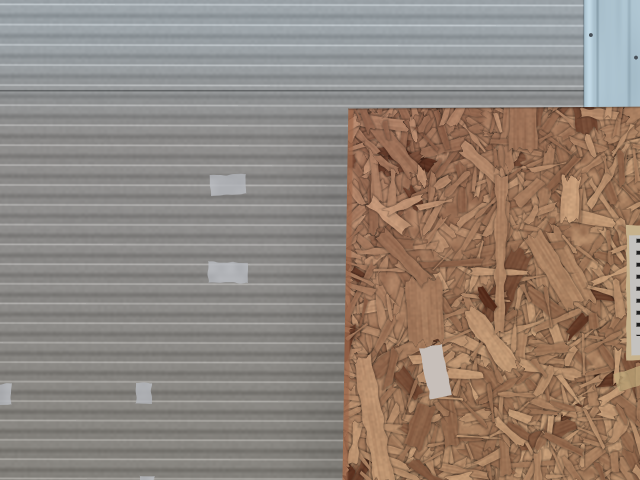
Write a Shadertoy shader that draws this texture.

```glsl
#define RIB_COUNT 23.95
#define RIB_START .7812
#define RIB_SHADE .085
#define RIB_GLINT .13
#define STRAND_LAYERS 9
#define STRAND_SPREAD 2.5
#define WOOD_DARK vec3(.32, .16, .1)
#define WOOD_LIGHT vec3(.8, .635, .5)
#define WALL_TOP vec3(.62, .65, .67)
#define WALL_LOW vec3(.535, .525, .505)
#define TAPE_COLOR vec3(.71, .72, .74)

vec4 hash4(vec2 p) {
  vec4 q = fract(p.xyxy * vec4(.1031, .103, .0973, .1099));
  q += dot(q, q.wzxy + 33.33);
  return fract((q.xxyz + q.yzzw) * q.zywx);
}

float noise(vec2 p) {
  vec2 i = floor(p), f = fract(p), e = vec2(0, 1);
  f = f * f * (3. - 2. * f);
  return mix(mix(hash4(i).x, hash4(i + e.yx).x, f.x),
             mix(hash4(i + e).x, hash4(i + 1.).x, f.x), f.y);
}

float cover(float d) { return clamp(.5 - d * iResolution.y, 0., 1.); }

float band(float x, float center, float width) {
  return 1. - smoothstep(0., width, abs(x - center));
}

float slab(vec2 p, vec2 center, vec2 halfSize, float slant) {
  vec2 r = p - center;
  vec2 e = abs(r + slant * vec2(r.y, -r.x)) - halfSize;
  return max(e.x, e.y);
}

vec3 wood(float tone) { return mix(WOOD_DARK, WOOD_LIGHT, tone); }

// One chip between two ends, with ragged edges, grain and contact shadow
void layStrand(inout vec3 col, vec2 p, vec4 ends, float w, float tone) {
  vec2 span = ends.zw - ends.xy, axis = normalize(span);
  vec2 r = p - .5 * (ends.xy + ends.zw);
  vec2 q = vec2(dot(r, axis), dot(r, vec2(-axis.y, axis.x)));
  vec2 e = abs(q) - vec2(.5 * length(span), w);
  if (max(e.x, e.y) > .02) return;
  e.x += .022 * (noise(vec2(q.y * 130., tone * 90.) + 50.) - .5);
  e.y += .007 * (noise(vec2(q.x * 45., tone * 70.) + 20.) - .5);
  float d = max(e.x, e.y);
  col *= .8 + .2 * smoothstep(0., .006, d);
  float grain = noise(q * vec2(18, 260) + 90. + tone * 70.) - .5;
  col = mix(col, wood(tone + .15 * grain), cover(d));
}

vec3 strandBoard(vec2 p) {
  vec3 col = wood(.5 + .3 * noise(p * 60.));
  // Scattered chips in three sizes
  for (int k = 0; k < STRAND_LAYERS; k++) {
    float cells = 9. + 5. * float(k % 3);
    for (int n = 0; n < 9; n++) {
      vec2 id = floor(p * cells) + vec2(n % 3 - 1, n / 3 - 1);
      vec4 h = hash4(id + 31. * float(k + 1));
      vec4 g = hash4(id + 17. * float(k) + 211.);
      if (g.w > .72) continue;
      float angle = STRAND_SPREAD * (h.z + g.z - 1.);
      vec2 reach = vec2(sin(angle), cos(angle)) * mix(.3, .85, g.x);
      vec4 ends = vec4(id + h.xy - reach, id + h.xy + reach) / cells;
      float tone = .45 + .42 * h.w - .4 * step(.94, g.y);
      layStrand(col, p, ends, mix(.05, .2, g.y * g.y) / cells, tone);
    }
  }
  // Prominent chips: end points, then half width and tone
  vec4 ends[12] = vec4[12](
    vec4(1.09, .78, 1.09, .69), vec4(.882, .418, .889, .288),
    vec4(.755, .253, .8, 0), vec4(.98, .35, 1.065, .235),
    vec4(1.045, .63, 1.04, .31), vec4(1.111, .509, 1.198, .366),
    vec4(1.19, .63, 1.186, .54), vec4(.773, .58, .844, .523),
    vec4(.804, .557, .884, .592), vec4(.793, .514, .889, .413),
    vec4(.889, .155, .86, .07), vec4(1, .395, 1.025, .358));
  vec2 looks[12] = vec2[12](
    vec2(.03, .57), vec2(.038, .62), vec2(.02, .8), vec2(.018, .83),
    vec2(.011, .7), vec2(.02, .68), vec2(.018, .92), vec2(.011, .93),
    vec2(.007, .9), vec2(.013, .55), vec2(.02, .42), vec2(.01, .02));
  for (int i = 0; i < 12; i++) layStrand(col, p, ends[i], looks[i].x, looks[i].y);
  vec3 tint = mix(vec3(.98, .94, .97), vec3(1.04, 1.06, 1.03), smoothstep(-.2, .9, p.x - p.y));
  return col * tint * (.96 + .08 * noise(p * 190.));
}

vec3 ribbedWall(vec2 p) {
  vec3 col = mix(WALL_LOW, vec3(.565, .56, .555), smoothstep(0., .6, p.y));
  col = mix(col, WALL_TOP, smoothstep(.68, .97, p.y));
  float drop = RIB_START - p.y - .002 * p.x;
  float f = fract(drop * RIB_COUNT * (1. + .0258 * drop));
  col -= RIB_SHADE * band(f, .56, .22) + .025 * smoothstep(.5, .9, f);
  col += RIB_GLINT * band(min(f, 1. - f), 0., .09);
  col -= .22 * band(p.y, .811, .003);
  col -= .04 * smoothstep(.55, .73, p.x) * (1. - smoothstep(.7, .8, p.y));
  return col + .02 * (noise(p * 150.) - .5);
}

void mainImage(out vec4 fragColor, in vec2 fragCoord) {
  vec2 p = fragCoord / iResolution.y;
  vec3 col = ribbedWall(p);

  // Tape patches on the wall
  vec2 rough = p + .004 * (vec2(noise(p * 70.), noise(p * 70. + 40.)) - .5);
  float tape = slab(rough, vec2(.475, .615), vec2(.037, .021), .06);
  tape = min(tape, slab(rough, vec2(.475, .432), vec2(.041, .021), -.03));
  tape = min(tape, slab(rough, vec2(.3, .181), vec2(.016, .021), 0.));
  tape = min(tape, slab(rough, vec2(0, .179), vec2(.023, .021), 0.));
  tape = min(tape, slab(rough, vec2(.306, 0), vec2(.015, .008), 0.));
  col = mix(col, TAPE_COLOR + .06 * (noise(p * 50.) - .5), .85 * cover(tape));

  // Folded metal trim with screws
  vec3 metal = vec3(.67, .76, .81) + .05 * (noise(p * vec2(90, 6)) - .5);
  metal += .1 * band(p.x, 1.228, .012) - .12 * band(p.x, 1.245, .005) - .07 * band(p.x, 1.311, .006);
  float screw = min(length(p - vec2(1.231, .927)), length(p - vec2(1.325, .88)));
  metal = mix(metal, vec3(.28, .31, .34), cover(screw - .004));
  col = mix(col, metal, cover(1.216 - p.x)) - .15 * band(p.x, 1.216, .003);

  // Strand board with its side face and top rim
  float side = p.x - .7135 - .0157 * p.y;
  float top = .769 + .0066 * p.x - p.y;
  if (min(side, top) > -.01) {
    vec3 board = strandBoard(p);
    board = mix(vec3(.62, .41, .3), board, .25 + .75 * smoothstep(.008, .014, side));
    board *= 1. - .25 * band(top, 0., .005);
    col = mix(col, board, cover(-min(side, top)));
  }

  // Label, masking tape and marked paper strip
  col = mix(col, vec3(.78, .75, .73), cover(slab(rough, vec2(.908, .226), vec2(.024, .055), .22)));
  col = mix(col, vec3(.75, .66, .48), .75 * cover(slab(rough, vec2(1.325, .215), vec2(.045, .02), .35)));
  col = mix(col, vec3(.78, .7, .55), cover(slab(rough, vec2(1.33, .39), vec2(.025, .14), 0.)));
  col = mix(col, vec3(.77, .76, .75), cover(slab(p, vec2(1.335, .385), vec2(.022, .125), .02)));
  vec2 mark = vec2(p.x - 1.33, (fract((p.y - .311) / .025) - .5) * .025);
  float marks = max(slab(mark, vec2(0), vec2(.004), 0.), abs(p.y - .405) - .105);
  fragColor = vec4(clamp(mix(col, vec3(.12), cover(marks)), 0., 1.), 1);
}
```
